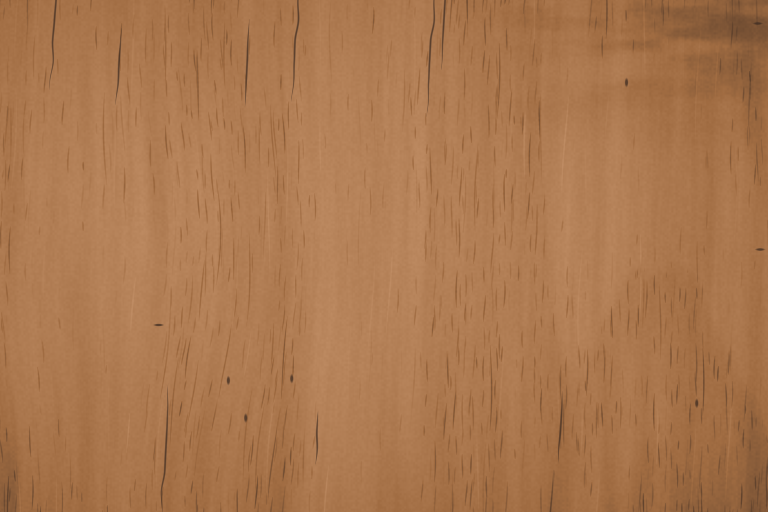
A Shadertoy shader for this texture:

```glsl
// Warm brown wood board with vertical grain, short dark pores, cracks and a soft vignette.
const vec3 DEEP_BROWN = vec3(0.44, 0.30, 0.195);
const vec3 MID_BROWN = vec3(0.625, 0.42, 0.255);
const vec3 LIGHT_TAN = vec3(0.735, 0.535, 0.375);
const vec3 CRACK_COLOR = vec3(0.24, 0.17, 0.13);
const float BASE_TONE = 0.93;
const float VIGNETTE = 1.0;
const float PORE_WIDTH = 0.0019;
const float PORE_DEPTH = 0.60;
const float STREAK_DEPTH = 0.17;
const float STAIN_DEPTH = 0.42;
const int CRACKS = 9;
const int SPECKS = 8;

float hash(vec2 p) {
    vec3 q = fract(p.xyx * 0.1031);
    q += dot(q, q.yzx + 33.33);
    return fract((q.x + q.y) * q.z);
}

float noise(vec2 p) {
    vec2 i = floor(p), f = fract(p);
    f = f * f * (3.0 - 2.0 * f);
    return mix(mix(hash(i), hash(i + vec2(1, 0)), f.x),
               mix(hash(i + vec2(0, 1)), hash(i + vec2(1, 1)), f.x), f.y);
}

float fbm(vec2 p) {
    float sum = 0.0, amp = 0.5;
    for (int i = 0; i < 4; i++) {
        sum += amp * noise(p);
        p = p * 2.03 + 17.1;
        amp *= 0.5;
    }
    return sum / 0.9375;
}

// Tapered vertical dashes, one per cell, kept where density is high
float pores(vec2 p, vec2 cells, float density, float seed, float px) {
    float column = floor(p.x * cells.x);
    float y = p.y * cells.y + 9.0 * hash(vec2(column, seed));
    vec2 id = vec2(column, floor(y)) + seed;
    float along = (fract(y) - 0.5) / mix(0.15, 0.48, hash(id + 3.7));
    float taper = max(0.0, 1.0 - along * along);
    float center = mix(0.35, 0.65, hash(id + 11.3)) + 0.1 * sin(y * 4.0 + column);
    float d = abs(fract(p.x * cells.x) - center) / cells.x;
    float line = 1.0 - smoothstep(0.0, PORE_WIDTH * (0.4 + 0.6 * taper) + 0.5 * px, d);
    float keep = smoothstep(0.0, 0.2, density - hash(id + 23.9));
    return line * sqrt(taper) * keep * mix(0.35, 1.0, hash(id + 31.1));
}

// Growth rings: upright on the left, arched on the right
float ringCoord(vec2 p) {
    float bend = fbm(p * vec2(3.0, 1.4) + 5.0) - 0.5;
    float upright = 13.0 * p.x + 2.2 * bend;
    float arch = 13.0 + 6.0 * (p.y + 9.0 * pow(p.x - 1.28, 2.0)) + 4.0 * bend;
    return mix(upright, arch, smoothstep(0.95, 1.2, p.x));
}

// Long thin splits near the top and bottom edges
float cracks(vec2 p, float px) {
    float sum = 0.0;
    for (int i = 0; i < CRACKS; i++) {
        vec2 key = vec2(float(i) * 3.1, 47.0);
        float edge = i % 3 == 2 ? 0.17 : 0.93;
        vec2 c = vec2((float(i) + hash(key)) / float(CRACKS) * 1.1,
                      edge + 0.12 * (hash(key + 5.0) - 0.5));
        vec2 q = p - c;
        float taper = max(0.0, 1.0 - pow(q.y / mix(0.05, 0.14, hash(key + 9.0)), 2.0));
        float d = abs(q.x - 0.06 * q.y - 0.006 * (noise(vec2(p.y * 25.0, c.x * 90.0)) - 0.5));
        sum = max(sum, (1.0 - smoothstep(0.0, 0.0022 * taper + 0.6 * px, d)) * sqrt(taper));
    }
    return sum;
}

// Small dark flecks, some lying across the grain
float specks(vec2 p, float px) {
    float sum = 0.0;
    for (int i = 0; i < SPECKS; i++) {
        vec2 key = vec2(float(i) * 7.3, 81.0);
        vec2 c = vec2(1.5 * hash(key), hash(key + 4.0));
        vec2 size = mix(vec2(0.0035, 0.010), vec2(0.011, 0.0025), step(0.6, hash(key + 8.0)));
        float d = length((p - c) / (size + 0.5 * px));
        sum = max(sum, 1.0 - smoothstep(0.3, 1.0, d));
    }
    return sum;
}

void mainImage(out vec4 fragColor, in vec2 fragCoord) {
    float px = 1.0 / iResolution.y;
    vec2 uv = fragCoord / iResolution.xy;
    vec2 p = fragCoord * px;

    // Grain space leans a little and wanders sideways
    vec2 g = p;
    g.x += 0.05 * (noise(p * vec2(2.5, 2.0)) - 0.5) - 0.035 * p.y;

    // Broad light, mottling and streaks
    vec2 c = uv - vec2(0.46, 0.54);
    float tone = BASE_TONE - VIGNETTE * dot(c, c);
    tone += 0.16 * (fbm(p * vec2(5.0, 3.0)) - 0.5);
    tone += STREAK_DEPTH * (noise(g * vec2(32.0, 1.6)) - 0.5);
    tone += STREAK_DEPTH * (fbm(g * vec2(90.0, 5.0)) - 0.5);
    tone += 0.10 * (noise(p * 230.0) - 0.5);

    // Rings tint the wood and gather the pores
    float ring = noise(vec2(ringCoord(g), 3.0));
    float late = smoothstep(0.4, 0.85, ring);
    tone -= 0.10 * late;
    float density = 0.10 + 0.42 * late + 0.3 * (fbm(p * vec2(4.0, 3.0) + 40.0) - 0.5);
    float dark = pores(g, vec2(34.0, 5.0), density, 2.0, px);
    dark = max(dark, pores(g, vec2(61.0, 10.0), density, 19.0, px));
    dark = max(dark, 0.8 * pores(g, vec2(83.0, 17.0), density + 0.08, 53.0, px));
    tone -= PORE_DEPTH * dark;
    tone += 0.2 * pores(g, vec2(27.0, 4.0), 0.3, 71.0, px);

    // Smudged stain across the upper right
    float stain = smoothstep(0.68, 1.0, uv.y) * smoothstep(0.55, 0.85, uv.x);
    tone -= STAIN_DEPTH * stain * smoothstep(0.3, 0.8, fbm(p * vec2(5.0, 22.0) + 9.0));

    // Three-colour ramp, then the deepest marks
    vec3 color = mix(DEEP_BROWN, MID_BROWN, clamp(tone * 2.0, -0.3, 1.0));
    color = mix(color, LIGHT_TAN, clamp(tone * 2.0 - 1.0, 0.0, 1.1));
    color = mix(color, CRACK_COLOR, 0.75 * max(cracks(p, px), specks(p, px)));
    fragColor = vec4(color, 1.0);
}
```
